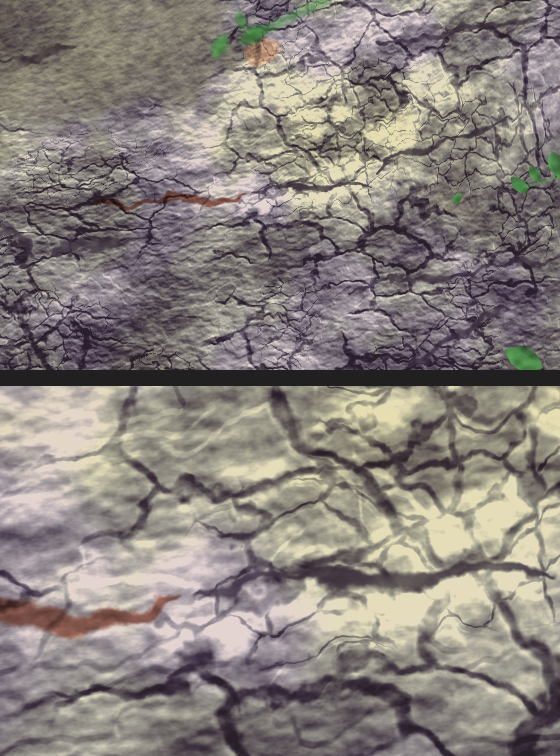
Top: the whole. Bottom: its middle third, enlarged.
Reproduce this texture procedurally as a Shadertoy shader.

```glsl
// Weathered tree bark: flaking plates, cracks, fissures, a sunlit patch and a few leaves.
const vec3 SHADOW = vec3(.24, .19, .25), DUSK = vec3(.39, .36, .38);
const vec3 STONE = vec3(.51, .49, .485), ASH = vec3(.65, .64, .61);
const vec3 CREAM = vec3(.87, .84, .76), RUST = vec3(.46, .25, .2);
const vec3 ORANGE = vec3(.76, .56, .43), LEAF = vec3(.28, .54, .27);
const vec3 OLIVE_TINT = vec3(1.01, 1.01, .89), VIOLET_TINT = vec3(1, .96, 1.06);
const vec2 PLATE_FREQ = vec2(6.5, 10), CHIP_FREQ = vec2(15, 27);
const vec2 LIGHT_STEP = vec2(.002, .006);
const float FISSURE_WIDTH = .0095;

// Fissures: start and end
const vec4 FISSURES[9] = vec4[9](
  vec4(.12, .31, .39, .36), vec4(.25, .45, .66, .475), vec4(1.02, .88, 1.46, .96),
  vec4(1.02, .53, 1.37, .69), vec4(.96, .22, 1.53, .31), vec4(0, .84, .21, .86),
  vec4(.68, .48, 1, .49), vec4(-.02, .43, .09, .31), vec4(1.1, .01, 1.36, .16));
// Leaves: centre, angle, half length
const vec4 LEAVES[8] = vec4[8](
  vec4(1.405, .5, 2.4, .032), vec4(1.447, .53, 2.2, .026), vec4(1.505, .555, 1.9, .04),
  vec4(1.417, .03, 2.7, .058), vec4(1.237, .463, .9, .02), vec4(.595, .875, 1.1, .042),
  vec4(.652, .945, 1.9, .03), vec4(.685, .905, .5, .046));

float hash(vec2 c) {
  vec3 h = fract(c.xyx * .1031);
  h += dot(h, h.yzx + 33.33);
  return fract((h.x + h.y) * h.z);
}

float noise(vec2 p) {
  vec2 i = floor(p), f = fract(p);
  f = f * f * (3. - 2. * f);
  return mix(mix(hash(i), hash(i + vec2(1, 0)), f.x),
             mix(hash(i + vec2(0, 1)), hash(i + 1.), f.x), f.y);
}

float fbm(vec2 p) {
  float sum = 0., amp = .533;
  for (int i = 0; i < 4; i++, amp *= .5) {
    sum += amp * noise(p);
    p = mat2(1.76, .95, -.95, 1.76) * p + 13.7;
  }
  return sum;
}

vec2 wobble(vec2 p) { return vec2(fbm(p), fbm(p + 41.3)) - .5; }

mat2 turn(float a) { return mat2(cos(a), -sin(a), sin(a), cos(a)); }

// Grain direction: level below, climbing to the right above
vec2 flow(vec2 p) {
  return turn(mix(.04, .36, smoothstep(.25, .95, p.y))) * (p - vec2(.75, .5)) + 5.;
}

// Distance to the nearest Voronoi border
float cellEdge(vec2 p) {
  vec2 near = vec2(9);
  float edge = 1.;
  for (int k = 0; k < 34; k++) {
    // Nine cells find the centre, then 25 find the border
    vec2 c = floor(p) + (k < 9 ? vec2(k % 3, k / 3) - 1. : vec2((k - 9) % 5, (k - 9) / 5) - 2.);
    vec2 r = c + .1 + .8 * vec2(hash(c), hash(c + 71.7)) - p, d = r - near;
    if (k < 9) near = dot(r, r) < dot(near, near) ? r : near;
    else if (dot(d, d) > 1e-4) edge = min(edge, dot(.5 * (r + near), normalize(d)));
  }
  return edge;
}

float crackLine(float edge, float width) {
  return smoothstep(0., .03, width) * (1. - smoothstep(width * .3, max(width, 0.) + .03, edge));
}

// Height of stepped flakes and grain, with crack depth
float relief(vec2 p, float rough, out float crack) {
  vec2 q = flow(p), w = q + .1 * wobble(q * 9.) + .03 * wobble(q * 38.);
  crack = rough * max(crackLine(cellEdge(w * PLATE_FREQ), .11 * noise(q * 8.) - .025),
                      .7 * crackLine(cellEdge(w * CHIP_FREQ), .24 * noise(q * 6. + 9.) - .125));
  float layer = 9. * fbm(q * vec2(3.6, 7.5) + .35 * wobble(q * 16.));
  float flakes = floor(layer) + smoothstep(.84, 1., fract(layer));
  float grain = fbm(q * vec2(26, 50)) + .7 * fbm(q * vec2(75, 120));
  return .13 * flakes * rough + .33 * grain * mix(.5, 1., rough) - .1 * crack;
}

// Distance to a segment and position along it
vec2 segment(vec2 p, vec2 a, vec2 b) {
  float t = clamp(dot(p - a, b - a) / dot(b - a, b - a), 0., 1.);
  return vec2(distance(p, mix(a, b, t)), t);
}

vec3 barkColor(float t) {
  vec4 k = clamp((t - vec4(.21, .37, .49, .64)) / vec4(.16, .12, .15, .18), 0., 1.);
  vec3 c = mix(SHADOW * clamp(.5 + t / .42, .65, 1.), DUSK, k.x);
  return mix(mix(mix(c, STONE, k.y), ASH, k.z), CREAM, k.w * 1.1);
}

void mainImage(out vec4 fragColor, in vec2 fragCoord) {
  vec2 p = fragCoord / iResolution.xy * vec2(1.515, 1);
  vec2 q = flow(p), bent = p + .07 * wobble(p * 10.) + .02 * wobble(p * 45.);

  // Smooth upper left; relief lit from above
  float side = min(p.y - .58 - .15 * p.x, .6 - p.x) + .3 * (fbm(p * 7.) - .5);
  float calm = smoothstep(-.06, .07, side), rough = 1. - .9 * calm, crack, unused;
  float slope = relief(p, rough, crack) - relief(p + LIGHT_STEP, rough, unused);

  // Sunlit patch, pale ridge, broad shade
  vec2 s = (q - vec2(5.21, 5.13)) / vec2(.46, .25);
  float sun = exp(-dot(s, s)), patches = fbm(q * vec2(6, 13) + 3.);
  float ridge = 1. - smoothstep(.008, .026, segment(bent, vec2(.66, .445), vec2(.97, .48)).x);
  float tone = .487 + .1 * sun + .34 * (fbm(q * vec2(3, 5) + 20.) - .5);
  tone += .5 * rough * (patches - .5) + .22 * sun * smoothstep(.48, .58, patches);
  tone += .4 * (fbm(q * vec2(45, 85)) - .5) * mix(.6, 1., rough);
  tone += clamp(1.05 * slope, -.22, .18) + .25 * ridge - .27 * crack;
  tone -= .15 * exp(-18. * dot(p - vec2(0, 1), p - vec2(0, 1)));

  // Tapered fissures, one of them rusty
  float gap = 0., rust = 0.;
  for (int i = 0; i < 9; i++) {
    vec2 d = segment(bent, FISSURES[i].xy, FISSURES[i].zw);
    float w = FISSURE_WIDTH * sqrt(4. * d.y * (1. - d.y)) * (.1 + 1.3 * noise(p * 17.));
    if (i == 1) rust = 1. - smoothstep(w, w * 1.5 + .005, d.x);
    else gap = max(gap, 1. - smoothstep(w * .5, w + .004, d.x));
  }
  tone = mix(tone, .14 + .17 * noise(q * 60.), .85 * gap);

  // Stains
  float stain = fbm(p * 4.5 + 60.);
  vec3 col = barkColor(tone);
  col *= mix(vec3(1), OLIVE_TINT, clamp(.9 * calm + .5 * sun + 2. * stain - 1., 0., 1.));
  col *= mix(vec3(1), VIOLET_TINT, (1. - smoothstep(.36, .5, stain)) * (1. - .9 * calm));
  col = mix(col, RUST * (.3 + tone), .8 * rust);
  float scar = 1. - smoothstep(.03, .05, length((bent - vec2(.705, .85)) * vec2(.9, 1.2)));
  col = mix(col, ORANGE * (.5 + .9 * tone), .7 * scar);

  // Leaves and stalks; the upper sprig is blurred
  float blur = p.y > .7 ? .02 : .003;
  float stalk = min(segment(p, vec2(.68, .9), vec2(.88, 1)).x,
                    segment(p, vec2(1.4, .49), vec2(1.53, .525)).x);
  col = mix(col, LEAF * 1.15, .5 - .5 * smoothstep(.001, .003 + blur, stalk));
  for (int i = 0; i < 8; i++) {
    vec4 leaf = LEAVES[i];
    vec2 d = turn(leaf.z) * (p - leaf.xy) / leaf.w;
    float rim = (abs(d.y) - .55 * (1. - d.x * d.x)) * leaf.w;
    float cover = (1. - smoothstep(-blur, blur * .5, rim)) * step(abs(d.x), 1.2);
    col = mix(col, LEAF * (.75 + .45 * noise(p * 50.) + .25 * d.y), .88 * cover);
  }
  fragColor = vec4(clamp(col, 0., 1.), 1);
}
```
